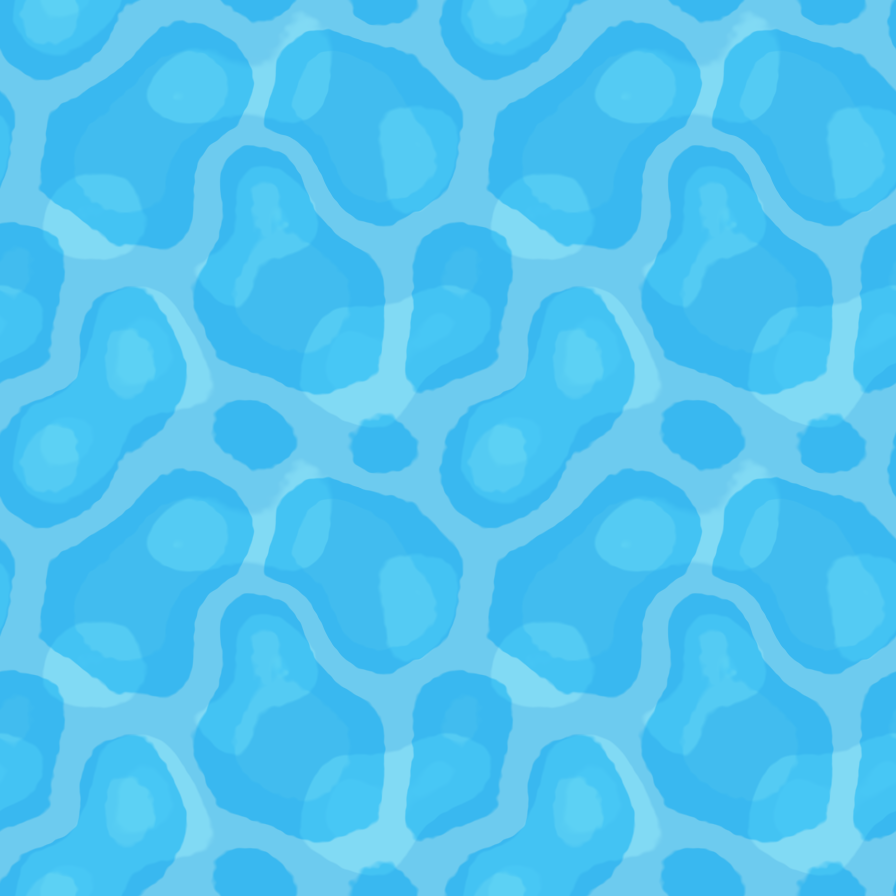
Write a Shadertoy shader that draws this texture.

```glsl
const float REPEATS = 2.0;
const float VEIN_GAP = 0.046;      // pale channel between cells
const float RIM_GAP = 0.062;       // saturated border inside each cell
const float BAND_GAP = 0.088;      // translucent shadow ribbons
const float BAND_STEP = 0.05;      // fainter fringe around the ribbons
const float WARP = 0.035;
const float ROUGHNESS = 0.004;
const float BLEND = 0.1;

const vec3 BODY = vec3(0.36, 0.82, 0.957);
const vec3 RIM = vec3(0.28, 0.78, 0.96);
const vec3 DEEP = vec3(0.18, 0.68, 0.925);
const vec3 FOAM = vec3(0.505, 0.853, 0.957);
const vec3 FOAM_SHADE = vec3(0.41, 0.78, 0.93);

// Consecutive pairs of discs (centre, radius) fuse into one blob
const vec3 CELLS[12] = vec3[12](
    vec3(0.378, 0.792, 0.15), vec3(0.255, 0.615, 0.168),
    vec3(0.716, 0.818, 0.125), vec3(0.87, 0.66, 0.145),
    vec3(0.6, 0.536, 0.092), vec3(0.664, 0.31, 0.185),
    vec3(0.055, 0.388, 0.087), vec3(0.015, 0.219, 0.07),
    vec3(0.307, 0.193, 0.12), vec3(0.15, -0.02, 0.115),
    vec3(0.573, 0.076, 0.085), vec3(0.807, 0.005, 0.015));

const vec3 POOLS[12] = vec3[12](
    vec3(0.39, 0.8, 0.12), vec3(0.69, 0.82, 0.1),
    vec3(0.25, 0.56, 0.1), vec3(0.2, 0.55, 0.1),
    vec3(0.91, 0.67, 0.13), vec3(0.9, 0.57, 0.1),
    vec3(0.65, 0.49, 0.1), vec3(0.5, 0.36, 0.07),
    vec3(0.31, 0.18, 0.12), vec3(0.14, -0.02, 0.12),
    vec3(0.81, 0.22, 0.09), vec3(0.97, 0.25, 0.09));

float hash(vec2 p) {
    vec3 q = fract(p.xyx * 0.1031);
    q += dot(q, q.yzx + 33.33);
    return fract((q.x + q.y) * q.z);
}

// Value noise in -1..1 that wraps once per tile
float noise(vec2 p, float cells) {
    p *= cells;
    vec2 i = floor(p), f = fract(p);
    f = f * f * (3.0 - 2.0 * f);
    vec2 a = mod(i, cells), b = mod(i + 1.0, cells);
    float low = mix(hash(a), hash(vec2(b.x, a.y)), f.x);
    float high = mix(hash(vec2(a.x, b.y)), hash(b), f.x);
    return 2.0 * mix(low, high, f.y) - 1.0;
}

float wrappedDisc(vec2 p, vec3 disc) {
    return length(fract(p - disc.xy + 0.5) - 0.5) - disc.z;
}

float smoothMin(float a, float b) {
    float h = max(BLEND - abs(a - b), 0.0) / BLEND;
    return min(a, b) - 0.25 * BLEND * h * h;
}

// Rounded Voronoi gap: zero on borders, growing into the blobs
float gapField(vec2 p, vec3 discs[12]) {
    float blob[6];
    float nearest = 1e3;
    int owner = 0;
    for (int i = 0; i < 6; i++) {
        blob[i] = smoothMin(wrappedDisc(p, discs[2 * i]),
                            wrappedDisc(p, discs[2 * i + 1]));
        if (blob[i] < nearest) { nearest = blob[i]; owner = i; }
    }
    float crowding = 0.0;
    for (int i = 0; i < 6; i++) {
        float d = max(blob[i] - nearest, 1e-4);
        if (i != owner) crowding += 1.0 / (d * d);
    }
    return inversesqrt(crowding);
}

void mainImage(out vec4 fragColor, in vec2 fragCoord) {
    vec2 p = fragCoord / iResolution.xy * REPEATS;
    float soft = 1.6 * REPEATS / iResolution.y;

    // Wobbly outlines, with slightly ragged edges
    vec2 warp = vec2(noise(p, 6.0), noise(p + 0.37, 6.0));
    float ragged = ROUGHNESS * noise(p, 64.0);
    float cell = gapField(p + WARP * warp, CELLS) + ragged;
    float pool = gapField(p - WARP * warp.yx, POOLS) + 0.5 * ragged;

    float vein = VEIN_GAP * (1.0 + 0.3 * noise(p, 4.0));
    float rim = vein + RIM_GAP * (1.0 + 0.35 * noise(p + 0.21, 5.0));
    float ribbon = BAND_GAP * (1.0 + 0.4 * noise(p + 0.63, 4.0));

    // Flat tones: rim, body, ribbons and their fringe
    vec3 color = mix(RIM, BODY, smoothstep(-soft, soft, cell - rim));
    float band = smoothstep(soft, -soft, pool - ribbon);
    float fringe = smoothstep(soft, -soft, pool - ribbon - BAND_STEP);
    color = mix(color, DEEP, 0.42 * band + 0.16 * fringe);

    // Pale channels, dimmed where a ribbon crosses
    vec3 foam = mix(FOAM, FOAM_SHADE, 0.8 * band);
    color = mix(color, foam, smoothstep(soft, -soft, cell - vein));
    fragColor = vec4(color, 1.0);
}
```
